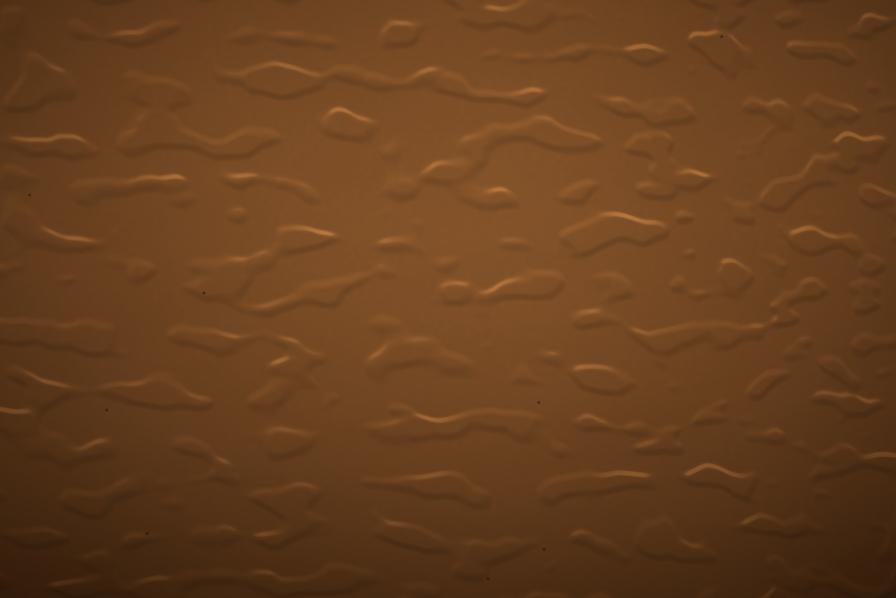
Give the GLSL for this texture, as a WebGL 2 fragment shader.

```glsl
#version 300 es
precision highp float;

#define BLOB_FREQ vec2(9.5, 19.0)
#define ROW_PITCH 0.083
#define ROW_PULL 0.13
#define WARP 0.022
#define EDGE_LOW 0.08
#define EDGE_HIGH 0.36
#define SLOPE_STEP 0.0045
#define RELIEF 0.22
#define GLINT 0.17
#define SPECK_CELLS 7.0
#define DARK vec3(0.20, 0.11, 0.04)
#define LIGHT vec3(0.51, 0.32, 0.16)

uniform vec2 u_resolution;
out vec4 fragColor;

vec2 hash2(vec2 cell) {
  vec3 h = fract(vec3(cell.xyx) * vec3(0.1031, 0.1030, 0.0973));
  h += dot(h, h.yzx + 33.33);
  return fract((h.xx + h.yz) * h.zy);
}

vec2 gradientAt(vec2 cell) {
  float angle = 6.2832 * hash2(cell).x;
  return vec2(cos(angle), sin(angle));
}

// Gradient noise, roughly -0.7 to 0.7
float noise(vec2 p) {
  vec2 i = floor(p), f = p - i;
  vec2 u = f * f * f * (f * (f * 6.0 - 15.0) + 10.0);
  vec2 k = vec2(0.0, 1.0);
  float a = dot(gradientAt(i), f);
  float b = dot(gradientAt(i + k.yx), f - k.yx);
  float c = dot(gradientAt(i + k.xy), f - k.xy);
  float d = dot(gradientAt(i + k.yy), f - k.yy);
  return mix(mix(a, b, u.x), mix(c, d, u.x), u.y);
}

// Raised, flattened blobs that gather into loose horizontal rows
float relief(vec2 p) {
  vec2 q = p + WARP * vec2(noise(p * 7.0 + 3.1), noise(p * 6.0 + 19.7));
  float fine = mix(0.3, 0.65, smoothstep(0.8, 1.4, p.x));
  float n = noise(q * BLOB_FREQ + 40.0);
  n += fine * noise(q * BLOB_FREQ * vec2(2.2, 1.7) + 71.0);
  float rowPhase = q.y / ROW_PITCH + 0.7 * noise(p * vec2(1.5, 3.0) + 8.0);
  n += ROW_PULL * sin(6.2832 * rowPhase);
  float plateau = smoothstep(EDGE_LOW, EDGE_HIGH, n);
  return plateau + 0.25 * noise(q * vec2(5.0, 11.0) + 55.0);
}

// Tiny dark pits, in a few of the cells
float specks(vec2 p) {
  vec2 cell = floor(p * SPECK_CELLS);
  vec2 rnd = hash2(cell + 90.0);
  vec2 centre = (cell + 0.2 + 0.6 * rnd) / SPECK_CELLS;
  float present = step(0.85, hash2(cell + 31.0).y);
  return present * (1.0 - smoothstep(0.001, 0.0035, length(p - centre)));
}

void main() {
  vec2 uv = gl_FragCoord.xy / u_resolution;
  vec2 p = gl_FragCoord.xy / u_resolution.y;

  // Pool of light falling off towards the lower edge
  vec2 away = uv - vec2(0.51, 0.66);
  float r2 = dot(away, away);
  float glow = 1.0 - 2.0 * r2 + 0.75 * r2 * r2;
  glow += 0.05 * noise(p * 3.0 + 12.0);
  vec3 color = mix(DARK, LIGHT, max(glow, -0.25));

  // Slope seen by a lamp above and slightly to the left
  vec2 toLamp = SLOPE_STEP * normalize(vec2(-0.25, 1.0));
  float slope = relief(p - toLamp) - relief(p + toLamp);
  float shade = slope / (1.0 + 0.7 * abs(slope));
  color *= 1.0 + RELIEF * shade;

  // Narrow wet glints on the steepest upper edges
  float patches = smoothstep(-0.15, 0.4, noise(p * vec2(8.0, 11.0) + 27.0));
  float glint = smoothstep(0.3, 0.95, slope) * patches;
  color += GLINT * glint * vec3(1.0, 0.72, 0.42) * clamp(0.35 + 0.65 * glow, 0.2, 1.0);

  color *= 1.0 - 0.4 * specks(p);
  color *= 1.0 + 0.02 * noise(p * 90.0);
  fragColor = vec4(color, 1.0);
}
```
